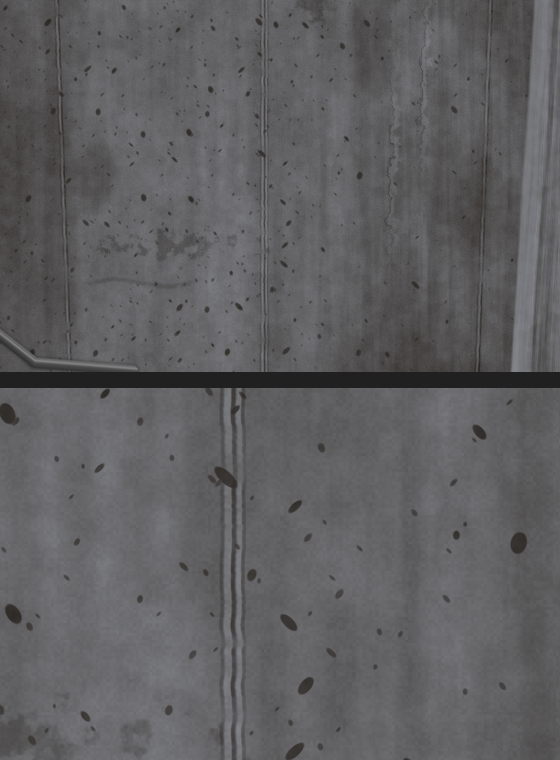
Top: the whole. Bottom: its middle third, enlarged.
Reproduce this texture procedurally as a Shadertoy shader.

```glsl
const vec3 WARM_DARK = vec3(0.27, 0.26, 0.255);
const vec3 COOL_LIGHT = vec3(0.45, 0.452, 0.468);

float hash(vec2 p) {
    vec3 q = fract(p.xyx * 0.1031);
    q += dot(q, q.yzx + 33.33);
    return fract((q.x + q.y) * q.z);
}

// Cellular noise: random cell values blended by distance to their seeds
float cellNoise(vec2 p) {
    vec2 cell = floor(p);
    float sum = 0.0, total = 0.0;
    for (int j = -1; j <= 1; j++)
    for (int i = -1; i <= 1; i++) {
        vec2 id = cell + vec2(i, j);
        vec2 d = id + 0.2 + 0.6 * vec2(hash(id), hash(id + 71.3)) - p;
        float weight = exp(-6.0 * dot(d, d));
        sum += weight * hash(id + 19.7);
        total += weight;
    }
    return sum / total;
}

// Layered cellular noise, centred on zero
float layers(vec2 p) {
    float sum = 0.0, amp = 0.55;
    for (int i = 0; i < 4; i++) {
        sum += amp * (cellNoise(p) - 0.5);
        p = p * 2.07 + 13.1;
        amp *= 0.55;
    }
    return sum;
}

// Scattered air holes: one candidate per cell, kept with the given density
float pits(vec2 p, float scale, float density, float radius, float px) {
    vec2 cell = floor(p * scale);
    float cover = 0.0;
    for (int j = -1; j <= 1; j++)
    for (int i = -1; i <= 1; i++) {
        vec2 id = cell + vec2(i, j) + scale;
        vec2 seed = vec2(hash(id + 3.1), hash(id + 47.9));
        vec2 d = p - (id - scale + seed) / scale;
        d.x += d.y * (seed.x - 0.5) * 1.6;
        float size = radius * mix(0.4, 1.0, seed.y * seed.y);
        float dist = length(d * vec2(1.0, 0.75)) - size;
        float keep = step(hash(id + 88.4), density);
        cover = max(cover, keep * (1.0 - smoothstep(-px, px, dist)));
    }
    return cover;
}

// Soft blot with a ragged outline
float blot(vec2 uv, vec2 centre, vec2 radius, float ragged) {
    return 1.0 - smoothstep(0.35, 1.1, length((uv - centre) / radius) + ragged * 1.6);
}

// Antialiased vertical line
float line(float d, float halfWidth, float px) {
    return 1.0 - smoothstep(halfWidth - px, halfWidth + px, abs(d));
}

float segmentDist(vec2 p, vec2 a, vec2 b) {
    vec2 ab = b - a;
    return length(p - a - ab * clamp(dot(p - a, ab) / dot(ab, ab), 0.0, 1.0));
}

// Formwork seam: pale ridges beside dark grooves
float seam(float d, float y, float k, float px) {
    float rough = layers(vec2(k * 9.0 + 4.0, y * 38.0));
    d += rough * 0.004;
    float middle = 1.0 - abs(k);
    float wear = clamp(0.75 + rough * 1.8, 0.25, 1.0);
    float ridge = line(d + 0.004, mix(0.0022, 0.003, middle), px);
    ridge += middle * line(d - 0.006, 0.002, px);
    float groove = line(d - 0.001, 0.0018, px) + 0.6 * line(d + 0.0095, 0.0015, px);
    groove += middle * 0.6 * line(d - 0.010, 0.0015, px);
    float shade = exp(-abs(d) * 45.0);
    return wear * (0.09 * ridge - 0.13 * groove) - 0.025 * shade;
}

void mainImage(out vec4 fragColor, in vec2 fragCoord) {
    float px = 1.0 / iResolution.y;
    vec2 uv = fragCoord / iResolution.xy;
    vec2 p = fragCoord * px;
    float aspect = iResolution.x * px;

    // Broad light, clouds, vertical streaks and grain
    float rightSide = smoothstep(0.50, 0.76, uv.x);
    float cloud = layers(p * vec2(6.0, 4.0));
    float streak = layers(vec2(p.x * 34.0, p.y * 2.2));
    float mottle = layers(p * 38.0 + 9.0);
    float tone = 0.325 + 0.078 * smoothstep(0.09, 0.16, uv.x) - 0.065 * rightSide;
    tone -= 0.05 * dot(uv - vec2(0.45, 0.6), uv - vec2(0.45, 0.6));
    tone += cloud * mix(0.11, 0.17, rightSide) + streak * mix(0.06, 0.12, rightSide);
    tone += mottle * 0.06 + (hash(floor(p * 340.0)) - 0.5) * 0.025;

    // Damp stains and a thin horizontal drip mark
    tone -= 0.06 * blot(uv, vec2(0.175, 0.52), vec2(0.04, 0.09), cloud);
    tone -= 0.07 * blot(uv, vec2(0.56, 0.98), vec2(0.03, 0.04), mottle);
    tone -= 0.06 * blot(uv, vec2(0.32, 0.345), vec2(0.10, 0.03), mottle * 2.0);
    float drip = uv.y - 0.24 - 0.008 * sin(uv.x * 38.0) - mottle * 0.012;
    tone -= 0.05 * line(drip, 0.006, 0.005) * smoothstep(0.14, 0.18, uv.x) * (1.0 - smoothstep(0.32, 0.37, uv.x));

    // Flaked vertical scars on the right panel
    for (int i = 0; i < 2; i++) {
        float s = float(i);
        float d = uv.x - 0.702 - 0.053 * s - 0.015 * (uv.y - 0.5) - mottle * 0.025;
        float span = exp(-pow((uv.y - 0.56 - 0.23 * s) * 4.0, 2.0));
        tone += span * (0.06 * line(d, 0.005, 0.004) - 0.09 * line(d + 0.006, 0.0015, 0.002));
    }

    // Three seams that spread slightly towards the top
    for (int i = -1; i <= 1; i++) {
        float k = float(i);
        float x = 0.472 + k * mix(0.364, 0.3875, uv.y) + 0.019 * k * k;
        tone += seam((uv.x - x) * aspect, p.y, k, px);
    }

    // Air holes, densest on the left panels
    float density = mix(0.34, 0.12, rightSide);
    float holes = pits(p, 17.0, density, 0.0075, px);
    holes = max(holes, 0.75 * pits(p + 3.7, 38.0, density * 0.8, 0.0035, px));
    tone = mix(tone, 0.17 + mottle * 0.1, holes * 0.85);

    // Pale corner band with streaked return wall
    float corner = (uv.x - mix(0.912, 0.953, uv.y)) * aspect + streak * 0.006;
    float fine = layers(vec2(corner * 75.0, p.y * 2.5));
    float pale = 0.47 + fine * 0.10 + mottle * 0.04;
    float returnWall = 0.39 + fine * 0.24 + mottle * 0.07;
    float side = mix(pale, returnWall, smoothstep(0.035, 0.050, corner));
    tone -= 0.025 * exp(-abs(corner) * 40.0);
    tone = mix(tone, side, smoothstep(-0.004, 0.006, corner));

    vec3 color = mix(WARM_DARK, COOL_LIGHT, (tone - 0.26) / 0.19);

    // Bent handrail, lit from above
    vec2 bend = vec2(0.094, 0.025);
    vec2 railEnd = vec2(0.357, 0.004);
    float rail = min(segmentDist(p, vec2(-0.03, 0.122), bend), segmentDist(p, bend, railEnd));
    float axisY = p.x < bend.x ? bend.y + (bend.x - p.x) * 0.78 : mix(bend.y, railEnd.y, (p.x - bend.x) / 0.263);
    float facing = clamp((p.y - axisY) / 0.014, -1.0, 1.0);
    float railTone = 0.30 + 0.10 * facing + 0.16 * exp(-pow((facing - 0.4) * 3.5, 2.0));
    color *= 1.0 - 0.25 * (1.0 - smoothstep(0.010, 0.024, rail));
    color = mix(color, vec3(railTone), 1.0 - smoothstep(0.014 - px, 0.014 + px, rail));

    fragColor = vec4(clamp(color, 0.0, 1.0), 1.0);
}
```
